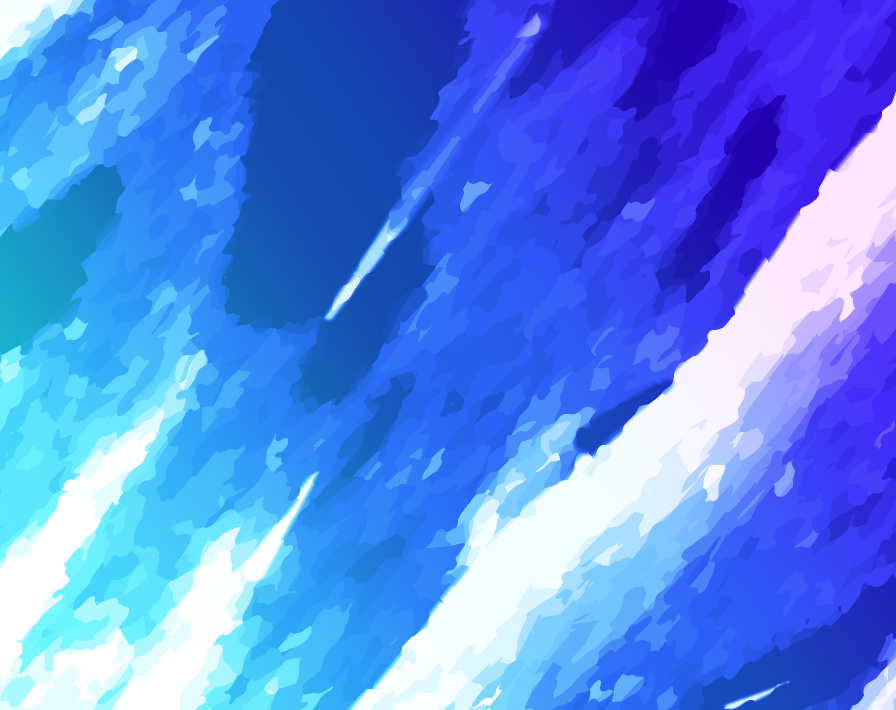
Write a Shadertoy shader that draws this background.

```glsl
// Diagonal brush strokes of ice, azure and violet paint, broken into flat shards.
// Tapered bands build a brightness field, sampled at jittered cell centres and
// stepped into tones; a diagonal hue gradient then colours each tone.

const vec2 ALONG = vec2(0.64, 0.768);
const vec2 ACROSS = vec2(0.768, -0.64);

float hash(vec2 p) {
    return fract(sin(dot(p, vec2(127.1, 311.7))) * 43758.5453);
}

float noise(vec2 p) {
    vec2 i = floor(p), f = fract(p);
    f = f * f * (3.0 - 2.0 * f);
    return mix(mix(hash(i), hash(i + vec2(1, 0)), f.x),
               mix(hash(i + vec2(0, 1)), hash(i + vec2(1, 1)), f.x), f.y);
}

// Canvas position in stroke axes
vec2 strokeAxes(vec2 p) {
    return vec2(dot(p, ALONG), dot(p, ACROSS));
}

// Centre of the nearest elongated shard (xy) and its random value (z)
vec3 shard(vec2 p) {
    vec2 scale = vec2(27.0, 52.0);
    vec2 g = strokeAxes(p) * scale;
    g += 0.7 * vec2(noise(g * 1.7), noise(g * 1.7 + 31.0));
    vec2 cell = floor(g), centre = g;
    float nearest = 9.0, value = 0.0;
    for (int y = -1; y <= 1; y++)
    for (int x = -1; x <= 1; x++) {
        vec2 id = cell + vec2(x, y);
        vec2 site = id + vec2(hash(id), hash(id + 57.0));
        float d = length(site - g);
        if (d < nearest) {
            nearest = d;
            centre = site;
            value = hash(id + 113.0);
        }
    }
    centre = (centre - 0.35) / scale;
    return vec3(ALONG * centre.x + ACROSS * centre.y, value);
}

// Tapered stroke from a to b
float band(vec2 p, vec2 a, vec2 b, float wa, float wb, float soft) {
    vec2 d = b - a;
    float t = clamp(dot(p - a, d) / dot(d, d), 0.0, 1.0);
    return smoothstep(-soft, soft, mix(wa, wb, t) - length(p - a - d * t));
}

// Distance below the curved upper edge of the large ray
float rayDepth(vec2 p) {
    float bend = 0.02 * exp(-pow((p.x - 0.66) / 0.1, 2.0))
               - 0.045 * exp(-pow((p.x - 1.0) / 0.12, 2.0));
    return 0.66 * (1.134 * (p.x - 0.5) + bend - p.y);
}

float hueAt(vec2 p) {
    return 0.6 * p.x + 0.4 * p.y;
}

// Brightness: 0 is deep base, 1 is white
float brightness(vec2 p, vec2 fine) {
    float h = hueAt(p);
    float l = 0.37 + 0.3 * smoothstep(0.42, 0.05, h) - 0.1 * smoothstep(0.6, 0.85, h);

    // Upper left strokes and deep gaps
    l = mix(l, 0.62, band(p, vec2(0.0, 0.72), vec2(0.17, 0.92), 0.07, 0.02, 0.06));
    l = mix(l, 1.0, band(p, vec2(-0.03, 0.97), vec2(0.07, 1.05), 0.075, 0.07, 0.035));
    l = mix(l, 0.0, band(p, vec2(-0.02, 0.54), vec2(0.13, 0.7), 0.07, 0.045, 0.012));
    l = mix(l, 0.0, band(p, vec2(0.53, 1.02), vec2(0.42, 0.63), 0.15, 0.09, 0.015));
    l = mix(l, 0.0, band(p, vec2(0.55, 0.66), vec2(0.47, 0.47), 0.065, 0.04, 0.015));

    // Indigo gaps on the right, small gaps in the middle
    l = mix(l, 0.0, band(p, vec2(1.0, 1.02), vec2(0.89, 0.84), 0.055, 0.02, 0.02));
    l = mix(l, 0.08, band(p, vec2(0.85, 1.02), vec2(0.74, 0.88), 0.06, 0.02, 0.03));
    l = mix(l, 0.03, band(p, vec2(1.08, 0.82), vec2(0.94, 0.57), 0.04, 0.025, 0.015));
    l = mix(l, 0.08, band(p, vec2(0.94, 0.8), vec2(0.82, 0.64), 0.022, 0.01, 0.015));
    l = mix(l, 0.1, band(p, vec2(0.53, 0.41), vec2(0.45, 0.29), 0.025, 0.01, 0.015));
    l = mix(l, 0.14, band(p, vec2(0.53, 0.22), vec2(0.5, 0.15), 0.028, 0.01, 0.02));

    // White strokes at the lower left
    l = mix(l, 1.0, band(p, vec2(-0.02, 0.1), vec2(0.29, 0.515), 0.06, 0.008, 0.025));
    l = mix(l, 1.0, band(p, vec2(0.03, -0.03), vec2(0.17, 0.09), 0.09, 0.03, 0.04));
    l = mix(l, 1.0, band(p, vec2(0.21, -0.02), vec2(0.33, 0.22), 0.07, 0.03, 0.04));

    // Haze beside the ray, then the ray and its dark pocket
    l = mix(l, 0.52, band(p, vec2(0.78, 0.42), vec2(0.97, 0.55), 0.05, 0.03, 0.05));
    l = mix(l, 0.95, band(p, vec2(0.68, 0.23), vec2(0.8, 0.4), 0.045, 0.02, 0.035));
    float depth = rayDepth(mix(p, fine, 0.6));
    l = mix(l, 0.3 + 0.76 * smoothstep(0.27, 0.03, depth), smoothstep(-0.004, 0.004, depth));
    l = mix(l, 0.05, band(fine, vec2(0.83, 0.38), vec2(0.94, 0.455), 0.02, 0.012, 0.006)
                     * smoothstep(0.012, 0.0, depth));

    // Lower right gap and corner
    l = mix(l, 0.05, band(p, vec2(1.27, 0.12), vec2(1.02, 0.0), 0.07, 0.04, 0.02));
    l = mix(l, 1.0, band(p, vec2(1.28, 0.06), vec2(1.23, -0.01), 0.035, 0.025, 0.025));

    // Surface texture stays out of the deep gaps
    vec2 s = strokeAxes(p);
    float grain = 0.6 * noise(s * vec2(5, 22)) + 0.4 * noise(s * vec2(14, 48));
    l += 0.4 * (grain - 0.5) * smoothstep(0.04, 0.3, l);

    // Thin slivers
    l = mix(l, 0.85, band(fine, vec2(0.465, 0.555), vec2(0.56, 0.69), 0.007, 0.013, 0.004));
    l = mix(l, 0.5, band(fine, vec2(0.56, 0.69), vec2(0.76, 0.97), 0.013, 0.009, 0.008));
    l = mix(l, 1.0, band(fine, vec2(0.36, 0.2), vec2(0.447, 0.335), 0.015, 0.002, 0.004));
    l = mix(l, 0.75, band(fine, vec2(0.71, 0.02), vec2(0.85, 0.19), 0.005, 0.002, 0.003));
    return mix(l, 0.9, band(fine, vec2(1.03, 0.005), vec2(1.11, 0.04), 0.006, 0.001, 0.003));
}

vec3 hueRamp(float h, vec3 left, vec3 middle, vec3 right) {
    return mix(mix(left, middle, smoothstep(0.1, 0.6, h)), right, smoothstep(0.58, 1.0, h));
}

vec3 paint(vec2 p) {
    vec3 piece = shard(p);
    vec2 q = mix(p, piece.xy, 0.75);
    vec2 s = strokeAxes(q);
    q += ALONG * 0.09 * (noise(s * vec2(6, 32)) - 0.5);
    q += ACROSS * 0.025 * (noise(s * vec2(12, 20) + 7.0) - 0.5);
    float l = brightness(q, mix(p, piece.xy, 0.2));
    l += (0.12 * (piece.z - 0.5) + 0.16 * step(0.95, piece.z)) * smoothstep(0.04, 0.3, l);
    l = clamp(floor(l * 12.0 + 0.5) / 12.0, 0.0, 1.0);

    float h = hueAt(p);
    vec3 deep = hueRamp(h, vec3(0.1, 0.75, 0.82), vec3(0.08, 0.29, 0.69), vec3(0.13, 0.0, 0.68));
    vec3 mid = hueRamp(h, vec3(0.18, 0.78, 0.97), vec3(0.16, 0.39, 0.96), vec3(0.27, 0.15, 0.98));
    vec3 light = hueRamp(h, vec3(0.42, 0.96, 1.0), vec3(0.45, 0.78, 1.0), vec3(0.62, 0.52, 1.0));
    vec3 white = hueRamp(h, vec3(1.0), vec3(0.95, 1.0, 1.0), vec3(1.0, 0.9, 1.0));
    vec3 col = mix(deep, mid, smoothstep(0.0, 0.35, l));
    col = mix(col, light, smoothstep(0.35, 0.7, l));
    return mix(col, white, smoothstep(0.7, 1.0, l));
}

void mainImage(out vec4 fragColor, in vec2 fragCoord) {
    // Four samples per pixel smooth the shard edges
    vec3 col = vec3(0.0);
    for (int i = 0; i < 4; i++) {
        vec2 offset = vec2(i % 2, i / 2) * 0.5 - 0.25;
        col += paint((fragCoord + offset) / iResolution.y);
    }
    fragColor = vec4(col / 4.0, 1.0);
}
```
